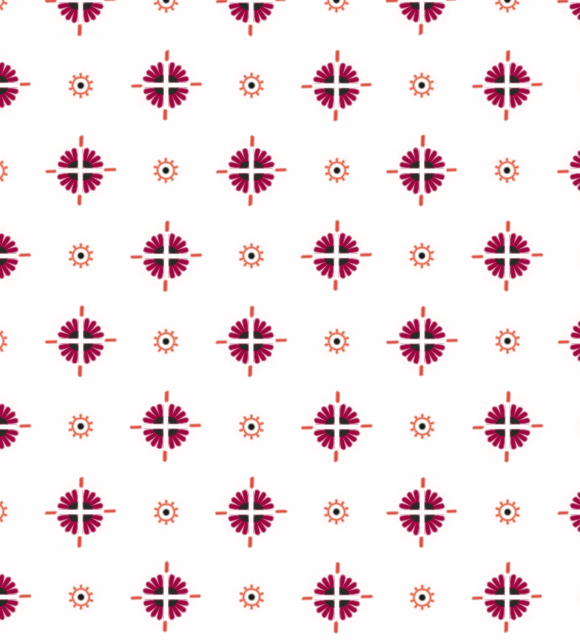
Reproduce this pattern procedurally as a WebGL 1 fragment shader.

```glsl
precision highp float;

uniform vec2 u_resolution;

const float PI = 3.14159265;

float hash(vec2 p) {
  p = fract(p * vec2(0.1031, 0.1137));
  p += dot(p, p.yx + 33.33);
  return fract((p.x + p.y) * p.x * 47.3);
}

float valueNoise(vec2 p) {
  vec2 i = floor(p), f = fract(p);
  f = f * f * (3.0 - 2.0 * f);
  return mix(mix(hash(i), hash(i + vec2(1.0, 0.0)), f.x),
             mix(hash(i + vec2(0.0, 1.0)), hash(i + 1.0), f.x), f.y);
}

// Soft printed edge, never narrower than a pixel
float ink(float d) {
  float soft = max(0.017, 5.0 / u_resolution.y);
  return 1.0 - smoothstep(-soft, soft, d);
}

// Fold the plane into one sector whose axis is +x
vec2 foldSector(vec2 p, float sector) {
  float angle = mod(atan(p.y, p.x), sector) - 0.5 * sector;
  return length(p) * vec2(cos(angle), sin(angle));
}

float capsule(vec2 p, float from, float to, float radius) {
  return length(p - vec2(clamp(p.x, from, to), 0.0)) - radius;
}

vec3 drawFlower(vec3 color, vec2 p) {
  // Four fans of four petals, parted by a pale cross
  vec2 corner = abs(p) - 0.033;
  float gap = -min(corner.x, corner.y);
  vec2 petal = foldSector(corner, PI / 8.0);
  float fan = max(capsule(petal, 0.05, 0.205, 0.03), gap);
  color = mix(color, vec3(0.62, 0.03, 0.25), ink(fan));

  // Dark heart of each fan
  float heart = max(length(corner * vec2(0.95, 1.25)) - 0.1, gap);
  color = mix(color, vec3(0.15, 0.17, 0.15), ink(heart));

  // Slightly skewed dashes on the four arms
  vec2 skewed = abs(p - 0.03 * p.yx);
  float dashes = min(capsule(skewed, 0.3, 0.395, 0.017),
                     capsule(skewed.yx, 0.305, 0.39, 0.022));
  return mix(color, vec3(0.85, 0.31, 0.25), ink(dashes));
}

vec3 drawRosette(vec3 color, vec2 p) {
  float ring = abs(length(p) - 0.096) - 0.011;
  float rays = capsule(foldSector(p, PI / 5.0), 0.1, 0.132, 0.014);
  color = mix(color, vec3(0.87, 0.38, 0.27), ink(min(ring, rays)));
  return mix(color, vec3(0.1, 0.1, 0.09), ink(length(p) - 0.037));
}

void main() {
  // 7.5 cells down the canvas, rows counted from the top edge
  vec2 grid = (gl_FragCoord.xy / u_resolution.y - vec2(0.0, 1.0)) * 7.5;
  grid.x -= 0.945;
  vec2 cell = floor(grid + 0.5);
  vec2 p = grid - cell;

  // Tiny misplacement and uneven edges of the print
  p += 0.008 * (vec2(hash(cell + 31.0), hash(cell + 67.0)) - 0.5);
  float grain = valueNoise(grid * 22.0 + 400.0);
  vec2 rough = p * (1.0 + 0.05 * (grain - 0.5));

  // Alternate the two motifs in a checkerboard
  bool isFlower = mod(cell.x + cell.y, 2.0) < 0.5;
  float reach = isFlower ? 0.36 : 0.17;
  float halo = 1.0 - smoothstep(reach * 0.7, reach + 0.1, length(p));
  vec3 color = vec3(1.0, 0.995, 0.995) - vec3(0.005, 0.025, 0.03) * halo * grain;
  color = isFlower ? drawFlower(color, rough) : drawRosette(color, rough);

  gl_FragColor = vec4(color, 1.0);
}
```
